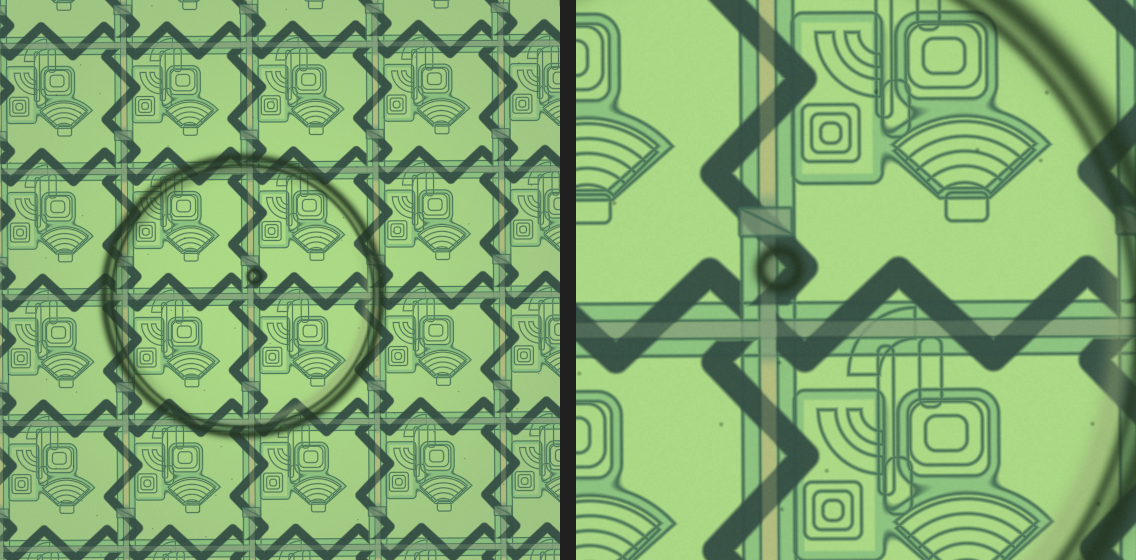
Left: the whole. Right: its middle third, enlarged.
This pattern is drawn by a WebGL 2 fragment shader. Its source:

```glsl
#version 300 es
precision highp float;
// Microscope view of a chip: a slightly tilted grid of square cells, each with
// dark zigzag walls, crossing conductors and a traced circuit of boxes, arcs and
// a fan. A soft dark ring (a trapped bubble) and fine dust lie on top.
uniform vec2 u_resolution;
out vec4 outColor;

const float CANVAS = 768.0;   // design units across the canvas
const float PITCH = 172.5;    // cell size in design units
const vec2 CROSSING = vec2(344.0, 406.5);
const vec2 BUBBLE = vec2(333.0, 406.0);

const vec3 SUBSTRATE_MID = vec3(0.67, 0.85, 0.52);
const vec3 SUBSTRATE_EDGE = vec3(0.62, 0.77, 0.51);
const vec3 TEAL = vec3(0.49, 0.72, 0.49);
const vec3 TRACE = vec3(0.24, 0.40, 0.32);
const vec3 WALL = vec3(0.21, 0.31, 0.27);
const vec3 METAL = vec3(0.51, 0.62, 0.48);
const vec3 TAN = vec3(0.70, 0.72, 0.49);
const vec3 SHADOW = vec3(0.14, 0.21, 0.13);

float hash(vec2 p) {
  vec3 q = fract(p.xyx * 0.1031);
  q += dot(q, q.yzx + 33.33);
  return fract((q.x + q.y) * q.z);
}

float fold(float x, float period) { return abs(x - period * round(x / period)); }
float cover(float d, float soft) { return 1.0 - smoothstep(-soft, soft, d); }
float bell(float x, float width) { return exp(-x * x / (width * width)); }

float smoothUnion(float a, float b, float k) {
  float h = max(k - abs(a - b), 0.0) / k;
  return min(a, b) - h * h * k * 0.25;
}

float roundBox(vec2 p, vec2 halfSize, float r) {
  vec2 q = abs(p) - halfSize + r;
  return length(max(q, 0.0)) + min(max(q.x, q.y), 0.0) - r;
}

float segment(vec2 p, vec2 a, vec2 b) {
  vec2 ab = b - a;
  return length(p - a - ab * clamp(dot(p - a, ab) / dot(ab, ab), 0.0, 1.0));
}

// Wall turning twice per cell, interrupted where the conductors cross.
float zigzag(float along, float across, float turn, vec2 ends, float gapAt) {
  vec2 p = vec2(fold(along - turn, PITCH * 0.5), across);
  float d = segment(p, vec2(0.0, ends.x), vec2(PITCH * 0.25, ends.y)) - 6.3;
  return max(d, 8.0 - fold(along - gapAt, PITCH));
}

float quarterRing(vec2 p, float r, float halfWidth) {
  return max(abs(length(p) - r) - halfWidth, max(p.x, p.y));
}

float wedge(vec2 p, float r, float angle) {
  return max(length(p) - r, abs(p.x) * cos(angle) + p.y * sin(angle));
}

// Outer contour of the circuit: left block, upper lobe and fan.
float bodyShape(vec2 c) {
  float fan = max(wedge(c - vec2(90, 123), 52.0, 0.85), c.y - 113.0);
  float lobe = roundBox(c - vec2(82, 50), vec2(23, 22), 11.0);
  float block = roundBox(c - vec2(32, 67), vec2(20.5, 39), 5.0);
  return smoothUnion(smoothUnion(fan, lobe, 8.0), block, 8.0);
}

// Distance to the nearest thin trace inside a cell.
float traces(vec2 c, float body) {
  float d = min(abs(body), abs(body + 4.5) + step(c.x, 55.0) * 9.0);
  d = min(d, abs(roundBox(c - vec2(81, 48), vec2(16.5, 14.5), 8.0)));
  d = min(d, abs(roundBox(c - vec2(81, 48), vec2(9.5, 8), 5.0)));
  for (int i = 0; i < 3; i++) {   // nested square pad
    float size = 13.0 - 4.2 * float(i);
    d = min(d, abs(roundBox(c - vec2(29, 83), vec2(size), 3.5)));
  }
  vec2 f = c - vec2(90, 123);
  for (int i = 0; i < 4; i++)     // fan arcs
    d = min(d, abs(max(wedge(f, 45.0 - 6.8 * float(i), 0.79), 17.0 - length(f))));
  d = min(d, abs(roundBox(c - vec2(91, 117), vec2(9.5, 6.5), 3.0)));
  vec2 lower = (c - vec2(52, 37)) * vec2(1, -1);
  d = min(d, abs(quarterRing(lower, 25.5, 4.0)));
  d = min(d, abs(quarterRing(lower, 13.0, 3.0)));
  d = min(d, abs(quarterRing(c - vec2(67, 21), 23.5, 7.0)));
  d = min(d, abs(roundBox(c - vec2(74, 20), vec2(5, 16), 4.0)));
  d = min(d, abs(roundBox(c - vec2(53.5, 42), vec2(3.5, 34), 3.0)));
  return min(d, abs(roundBox(c - vec2(59, 72), vec2(6, 13), 5.0)));
}

vec3 chip(vec2 p, vec3 color, float soft) {
  vec2 d = p - CROSSING;
  d += 0.006 * vec2(-d.y, d.x);
  vec2 c = mod(d + 40.0, PITCH) - 40.0;
  float body = bodyShape(c);
  vec2 rails = abs(abs(c) - 8.0) - 4.0;
  float tint = max(cover(min(rails.x, rails.y), soft), cover(abs(body + 2.2) - 2.2, soft));
  color = mix(color, TEAL, 0.65 * tint);
  float ink = min(traces(c, body), min(abs(rails.x), abs(rails.y)));
  color = mix(color, TRACE, 0.88 * cover(ink - 0.75, soft));
  // Walls, then conductors showing faintly over them.
  float wall = min(zigzag(c.x, c.y, 16.5, vec2(13.5, -26.5), 168.0),
                   zigzag(c.y, c.x, 58.0, vec2(16.5, -24.5), 169.5));
  float wallCover = cover(wall, soft * 1.3);
  color = mix(color, WALL, 0.97 * wallCover);
  vec2 strip = vec2(cover(abs(c.x) - 3.4, soft), cover(abs(c.y) - 3.4, soft));
  float tanPart = smoothstep(12.0, 18.0, c.y) * (1.0 - smoothstep(108.0, 116.0, c.y));
  float showing = mix(0.85, 0.3, wallCover);
  color = mix(color, mix(METAL, TAN, tanPart), showing * strip.x);
  color = mix(color, METAL, showing * strip.y);
  float contact = roundBox(c - vec2(-1, 123.5), vec2(12, 6.5), 1.0);
  color = mix(color, METAL, 0.7 * cover(contact, soft));
  float edge = min(abs(contact), max(abs(c.y - 123.5 - 0.5 * c.x), contact));
  return mix(color, TRACE, 0.8 * cover(edge - 0.7, soft));
}

vec3 bubble(vec2 p, vec3 color) {
  vec2 q = p - BUBBLE;
  float r = length(q);
  float side = dot(q, vec2(0.8, 0.6)) / max(r, 1.0);
  color = mix(color, vec3(0.58, 0.65, 0.45), 0.5 * bell(r - 171.0, 6.0) * smoothstep(0.3, 1.0, side));
  float dark = 0.84 * bell(r - 190.0, 6.5) + 0.65 * bell(r - 179.5, 3.2);
  dark += 0.25 * bell(r - 173.0, 7.0) * smoothstep(0.4, -0.8, side);
  float spot = length(p - vec2(349, 379));   // small droplet
  dark += 0.75 * bell(spot - 9.0, 3.0) + 0.2 * cover(spot - 9.0, 2.0);
  return mix(color, SHADOW, min(dark, 0.93));
}

void main() {
  float side = min(u_resolution.x, u_resolution.y);
  vec2 p = (gl_FragCoord.xy - 0.5 * u_resolution) / side * vec2(CANVAS, -CANVAS) + 0.5 * CANVAS;
  float soft = max(0.8 * CANVAS / side, 0.9);
  float vignette = smoothstep(80.0, 500.0, length(p - 0.5 * CANVAS));
  vec3 color = chip(p, mix(SUBSTRATE_MID, SUBSTRATE_EDGE, vignette), soft);
  color = bubble(p, color);
  // Sparse dust and faint grain.
  vec2 id = floor(p / 24.0);
  vec2 dust = (id + 0.2 + 0.6 * vec2(hash(id), hash(id + 71.0))) * 24.0;
  color *= 1.0 - 0.3 * step(0.9, hash(id + 19.0)) * cover(length(p - dust) - 0.8, soft);
  color += 0.012 * (hash(floor(p) + 7.0) - 0.5);
  outColor = vec4(color, 1.0);
}
```
